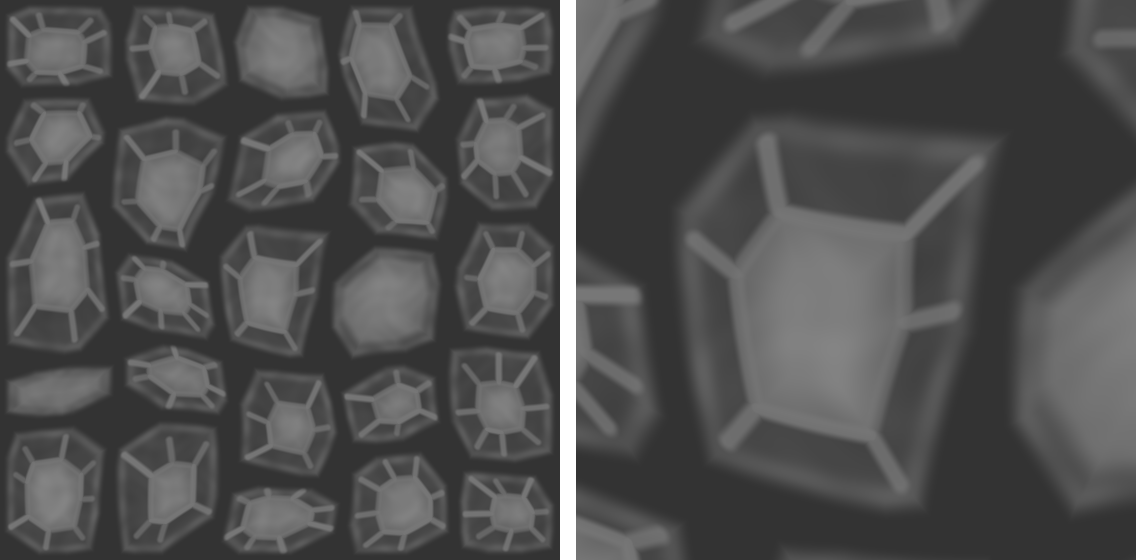
Left: the whole. Right: its middle third, enlarged.
This pattern is drawn by a WebGL 1 fragment shader. Its source:

```glsl
precision highp float;
// Soft grey faceted stones, packed in five columns on a dark ground.
// Each column is cut into uneven cells; each cell holds one convex polygon
// with a pale core, a blurred rim and spokes from core corners to the rim.
uniform vec2 u_resolution;

float hash(vec2 p) {
  return fract(sin(dot(p, vec2(12.99, 78.23))) * 4375.85);
}

// Cloudy variation from layered sines, about -1 to 1
float clouds(vec2 p) {
  float broad = sin(38.0 * p.x + 2.0 * sin(31.0 * p.y)) * sin(43.0 * p.y + 2.0 * sin(27.0 * p.x));
  float fine = sin(91.0 * p.x + 3.0 * sin(47.0 * p.y)) * sin(83.0 * p.y - 2.0 * sin(59.0 * p.x));
  return 0.65 * broad + 0.35 * fine;
}

// Lower edge of a cell, in row units
float rowEdge(float column, float row) {
  float inner = step(0.5, row) * step(row, 4.5);
  return row + inner * 0.56 * (hash(vec2(column + 3.0, row + 7.0)) - 0.5);
}

// Corner k of n on a rounded unit square
vec2 corner(float k, float n, vec2 id) {
  k = k < n - 0.5 ? k : 0.0;
  float angle = 6.2832 * (k + 0.5 * hash(id + 0.37 * k + 1.3) + hash(id + 5.1)) / n;
  vec2 d = vec2(cos(angle), sin(angle));
  return d / pow(dot(d * d, d * d), 0.25);
}

// Signed distance to the line a-b, positive on its right side
float sideDistance(vec2 p, vec2 a, vec2 b) {
  vec2 e = normalize(b - a);
  return dot(p - a, vec2(e.y, -e.x));
}

// Blurred stroke along the segment a-b
float stroke(vec2 p, vec2 a, vec2 b, float width) {
  vec2 e = b - a;
  float t = clamp(dot(p - a, e) / dot(e, e), 0.0, 1.0);
  return 1.0 - smoothstep(0.25 * width, width, length(p - a - e * t));
}

float stone(vec2 q, vec2 halfCell, vec2 id, float cloud) {
  float n = 6.0 + floor(3.0 * hash(id + 2.7));
  float solid = step(hash(id + 9.4), 0.2);
  vec2 size = halfCell - 0.011;
  vec2 coreSize = size * mix(mix(0.44, 0.62, hash(id + 4.2)), 0.83, solid);
  vec2 shift = size * 0.3 * (vec2(hash(id + 6.6), hash(id + 8.8)) - 0.5) * (1.0 - solid);

  // Outline, core and lines, gathered corner by corner
  vec2 box = abs(q) - halfCell + 0.012;
  float outline = max(box.x, box.y);
  float core = -1.0;
  float lines = 0.0;
  for (int i = 0; i < 8; i++) {
    float k = float(i);
    if (k > n - 0.5) break;
    vec2 a = corner(k, n, id);
    vec2 b = corner(k + 1.0, n, id);
    vec2 coreA = shift + coreSize * a;
    vec2 coreB = shift + coreSize * b;
    outline = max(outline, sideDistance(q, size * a, size * b) - 0.005);
    core = max(core, sideDistance(q, coreA, coreB));
    float chance = hash(id + 0.61 * k + 3.3);
    vec2 tip = mix(coreA, size * a, 0.5 + 0.4 * chance);
    float spoke = stroke(q, coreA, tip, 0.0085) * (0.6 + 0.4 * chance);
    float edge = stroke(q, coreA, coreB, 0.0075) * (0.45 + 0.5 * hash(id + 0.83 * k + 7.9));
    lines = max(lines, max(spoke, edge));
  }

  // Dim facets and a beaded rim
  float inside = 1.0 - smoothstep(-0.007, 0.006, outline);
  float shade = mix(0.2, 0.268 + 0.025 * cloud, inside);
  float beads = 0.8 + 0.2 * sin(9.0 * atan(q.y, q.x) + 20.0 * hash(id));
  float band = (outline + 0.009) / 0.0075;
  shade += 0.085 * beads * exp(-band * band);

  // Pale core, brighter towards its middle
  float depth = smoothstep(0.0, mix(0.03, 0.05, solid), -core);
  float coreShade = 0.425 + 0.065 * depth + 0.03 * cloud;
  float softness = mix(0.005, 0.012, solid);
  shade = mix(shade, coreShade, 1.0 - smoothstep(-softness, softness, core));

  return mix(shade, max(shade, 0.47), lines * (1.0 - solid) * inside);
}

void main() {
  vec2 uv = gl_FragCoord.xy / u_resolution;

  // Bend the cells, leaving the canvas border straight
  vec2 p = uv;
  p.x += 0.02 * sin(3.1416 * uv.x) * sin(11.0 * uv.y + 5.0 * uv.x);
  p.y += 0.015 * sin(3.1416 * uv.y) * sin(13.0 * uv.x + 4.0 * uv.y);

  // Find the cell holding this point
  vec2 g = p * 5.0;
  float column = floor(g.x);
  float row = floor(g.y);
  if (g.y < rowEdge(column, row)) row -= 1.0;
  else if (g.y >= rowEdge(column, row + 1.0)) row += 1.0;
  float low = rowEdge(column, row);
  float high = rowEdge(column, row + 1.0);

  vec2 center = vec2(column + 0.5, 0.5 * (low + high)) / 5.0;
  vec2 halfCell = vec2(0.1, 0.1 * (high - low));
  float shade = stone(p - center, halfCell, vec2(column, row), clouds(uv));
  gl_FragColor = vec4(vec3(shade), 1.0);
}
```
